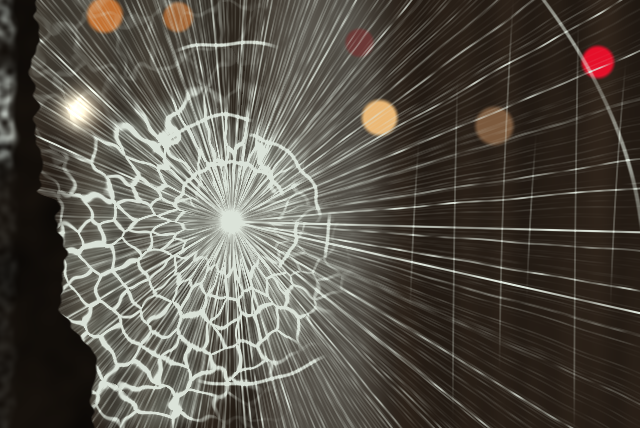
Write a WebGL 1 fragment shader that draws this texture.

```glsl
precision highp float;
// Shattered window at night: an impact point sends out broken radial cracks,
// a polar Voronoi web covers the crushed side, and blurred lamps glow behind.
// Lengths are in canvas heights; gradient noise breaks up lines and haze.
uniform vec2 u_resolution;

const float TAU = 6.2831853;

float hash(vec2 p) {
  vec3 q = fract(p.xyx * vec3(0.1031, 0.103, 0.0973));
  q += dot(q, q.yzx + 33.33);
  return fract((q.x + q.y) * q.z);
}

vec2 hash2(vec2 p) { return vec2(hash(p), hash(p + 71.7)); }

float corner(vec2 cell, vec2 f, vec2 o) {
  float a = TAU * hash(cell + o);
  return dot(vec2(cos(a), sin(a)), f - o);
}

// Gradient noise, roughly -0.7 to 0.7
float noise(vec2 p) {
  vec2 i = floor(p), f = fract(p), u = f * f * (3.0 - 2.0 * f), e = vec2(1, 0);
  return mix(mix(corner(i, f, e.yy), corner(i, f, e.xy), u.x),
             mix(corner(i, f, e.yx), corner(i, f, e.xx), u.x), u.y);
}

float stroke(float dist, float width) {
  return 1.0 - smoothstep(width * 0.3, width + 0.7 / u_resolution.y, abs(dist));
}

float band(float lo, float hi, float soft, float x) {
  return smoothstep(lo - soft, lo + soft, x) * (1.0 - smoothstep(hi - soft, hi + soft, x));
}

vec3 lamp(vec3 col, vec2 offset, float radius, vec3 tint) {
  return mix(col, tint, 1.0 - smoothstep(radius * 0.8, radius * 1.12, length(offset)));
}

// One crack per angular sector, with random offset, strength and glints
float rays(float turn, float r, float count, float width) {
  float a = turn * count, id = floor(a);
  vec2 h = hash2(vec2(id, count));
  float dist = (fract(a) - 0.2 - 0.6 * h.x) * TAU / count * r;
  float glint = clamp(0.6 + 1.1 * noise(vec2(r * 24.0 + h.x * 40.0, id * 1.7)), 0.0, 1.0);
  return stroke(dist, width) * glint * (0.3 + 0.7 * h.y);
}

// Distance to the nearest Voronoi border, in cell units
float web(vec2 q) {
  vec2 cell = floor(q), f = fract(q), near = vec2(9), next = vec2(9);
  for (int k = 0; k < 9; k++) {
    vec2 o = vec2(mod(float(k), 3.0), floor(float(k) / 3.0)) - 1.0;
    vec2 v = o + 0.1 + 0.8 * hash2(cell + o) - f;
    if (dot(v, v) < dot(near, near)) { next = near; near = v; }
    else if (dot(v, v) < dot(next, next)) next = v;
  }
  return dot(0.5 * (near + next), normalize(next - near));
}

float arc(float r, float angle, float radius, float from, float to) {
  float wobble = 0.016 * noise(vec2(angle * 4.0, radius * 50.0));
  return stroke(r - radius - wobble, 0.0045) * band(from, to, 0.06, angle);
}

void main() {
  vec2 p = gl_FragCoord.xy / u_resolution.y, d = p - vec2(0.541, 0.482);
  float r = length(d), angle = atan(d.y, d.x + 1e-5), turn = fract(angle / TAU + 1.0);
  float right = smoothstep(-0.05, 0.2, d.x);
  float grain = noise(p * 7.0) + 0.5 * noise(p * 19.0);

  // Dark room with vertical folds and a grey central haze
  vec3 col = vec3(0.15, 0.115, 0.085) * (1.0 + 0.5 * noise(p * vec2(13.0, 0.8)));
  col = mix(col, vec3(0.38, 0.37, 0.34), band(0.63, 0.88, 0.08, p.x) * (0.75 + 0.25 * grain));

  // Blurred lamps
  col = lamp(col, p - vec2(0.245, 0.965), 0.043, vec3(0.88, 0.43, 0.1));
  col = lamp(col, p - vec2(0.416, 0.96), 0.036, vec3(0.7, 0.35, 0.1));
  col = lamp(col, p - vec2(0.887, 0.725), 0.043, vec3(0.92, 0.72, 0.46));
  col = lamp(col, p - vec2(1.155, 0.706), 0.046, vec3(0.48, 0.35, 0.24));
  col = lamp(col, p - vec2(1.397, 0.855), 0.039, vec3(0.9, 0.06, 0.16));
  col = lamp(col, p - vec2(0.84, 0.9), 0.034, vec3(0.42, 0.22, 0.21));

  // Frosted glass around the crushed side, with a dark vertical gap
  float reach = 0.31 - 0.1 * cos(angle) - 0.06 * sin(angle) + 0.04 * noise(d * 9.0);
  reach += 0.12 * band(-2.5, -1.7, 0.25, angle);
  float crushed = 1.0 - smoothstep(reach - 0.04, reach + 0.06, r);
  float frost = crushed * (0.5 + 0.5 * grain) * mix(0.85, 0.5, right);
  frost += 0.28 * (1.0 - right) * smoothstep(0.55, 0.9, p.y);
  col = mix(col, vec3(0.46, 0.48, 0.44), clamp(frost, 0.0, 0.8));
  float gap = band(0.49, 0.59, 0.03, p.x) * smoothstep(0.06, 0.15, r);
  col = mix(col, vec3(0.13, 0.1, 0.07), gap * 0.65);

  // Long sparse radial cracks, then finer and shorter sets
  float bent = turn + 0.0012 * noise(vec2(r * 7.0, turn * 30.0));
  float crack = 0.95 * rays(bent, r, 52.0, 0.002) * smoothstep(0.02, 0.1, r);
  for (int i = 1; i < 4; i++) {
    float k = float(i), fade = exp(-r * (0.2 + 0.6 * k)) * smoothstep(0.0, 0.06 * k, r);
    crack += 0.85 * rays(bent, r, 25.0 + 72.0 * k, 0.0015) * fade * (0.3 + 0.7 * abs(sin(angle)));
  }
  float spokes = stroke(d.y + 0.026 * d.x, 0.0024) + stroke(d.y + 0.224 * d.x, 0.0024);
  crack += step(0.0, d.x) * spokes * (0.8 + 0.6 * grain);

  // Web of fragments, stretched outward in the upper part
  vec2 q = vec2(turn * 34.0, r * mix(17.0, 10.0, smoothstep(0.0, 0.3, d.y)));
  float border = web(q + 0.35 * vec2(noise(d * 23.0), noise(d * 23.0 + 40.0))) * 0.055;
  float net = stroke(border, 0.0042) + 0.3 * exp(-border / 0.006);
  net *= smoothstep(0.07, 0.15, r) * mix(1.0, 0.35, right * smoothstep(-0.25, 0.0, d.y));
  crack += net * (crushed + 0.18 * (1.0 - right)) * (0.75 + 0.5 * grain);

  // Broken rings around the impact
  float rings = arc(r, angle, 0.137, 0.5, 2.8) + arc(r, angle, 0.205, 0.1, 1.35);
  rings += arc(r, angle, 0.228, -0.35, 0.05) + arc(r, angle, 0.155, -0.75, 0.0);
  rings += arc(r, angle, 0.245, 1.4, 2.4) + arc(r, angle, 0.42, 1.35, 1.85);
  crack += 0.8 * (rings + arc(r, angle, 0.38, -1.75, -1.0));

  // Upright scratches and the curved crack at the upper right
  for (int i = 0; i < 6; i++) {
    vec2 h = hash2(vec2(i, 5));
    float x = 0.95 + 0.09 * float(i) + 0.04 * h.x + 0.06 * h.y * p.y * p.y;
    crack += 0.28 * stroke(p.x - x, 0.002) * band(h.y * 0.4, 0.55 + h.x * 0.4, 0.1, p.y);
  }
  float drop = 1.0 - p.y, curve = p.x - 1.27 - 0.75 * drop + 0.6 * drop * drop;
  crack += 0.6 * stroke(curve, 0.006) * smoothstep(0.45, 0.5, p.y) * (0.8 + 0.6 * grain);

  // Impact glow and the white lamp
  crack += 1.1 * exp(-r * r / 0.0009) + 0.45 * exp(-r / 0.075);
  col = mix(col, vec3(0.86, 0.89, 0.85), clamp(crack, 0.0, 1.0));
  col += vec3(0.95, 0.92, 0.82) * exp(-pow(length(p - vec2(0.182, 0.742)) / 0.04, 2.0));

  // Jagged dark frame on the left, with a sliver of lit glass
  float edge = 0.22 - 0.06 * smoothstep(0.53, 0.555, p.y) - 0.075 * smoothstep(0.13, 0.3, p.y);
  edge += 0.04 * noise(vec2(p.y * 9.0, 3.0)) + 0.018 * noise(vec2(p.y * 38.0, 8.0));
  float sliver = 1.0 - smoothstep(0.02, 0.045, p.x + 0.02 * noise(p * 20.0));
  sliver *= band(0.63, 0.83, 0.03, p.y) + 0.6 * smoothstep(0.88, 0.93, p.y) + 0.15;
  vec3 frame = vec3(0.065, 0.05, 0.035) * (1.0 + 0.6 * grain);
  frame += vec3(0.5, 0.53, 0.52) * sliver * (0.6 + noise(p * 45.0));
  col = mix(frame, col, smoothstep(edge - 0.003, edge + 0.004, p.x));
  gl_FragColor = vec4(clamp(col, 0.0, 1.0), 1.0);
}
```
